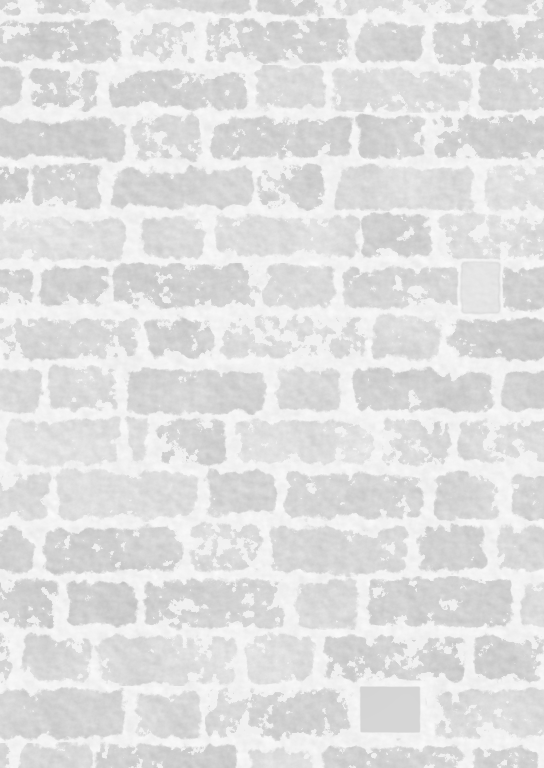
This texture is drawn by a WebGL 1 fragment shader. Its source:

```glsl
precision highp float;
// Whitewashed brick wall: alternating long and short worn bricks in pale mortar.
uniform vec2 u_resolution;

// Lengths are fractions of the canvas height, measured from the top left.
const float FIRST_ROW = 0.0547;    // centre of the first whole course
const float ROW_PITCH = 0.0616;    // course spacing at the first row
const float ROW_GROWTH = 0.00044;  // courses get taller downwards
const float BRICK_FILL = 0.405;    // half height of a brick per course
const float PERIOD = 0.2943;       // one long plus one short brick
const float SHORT_HALF = 0.0425;
const float JOINT_HALF = 0.007;
const float CORNER = 0.009;
const float SIZE_JITTER = 0.005;
const float EDGE_WEAR = 0.017;
const float SPLIT_ROW = 8.0;       // course holding a narrow cut brick
const float SPLIT_X = 0.161;
const vec2 TILE_POS = vec2(0.508, 0.924);
const vec2 TILE_HALF = vec2(0.039, 0.030);
const vec2 INFILL_POS = vec2(0.626, 0.375);
const vec2 INFILL_HALF = vec2(0.025, 0.033);
const vec3 MORTAR = vec3(0.953);
const vec3 BRICK_DARK = vec3(0.815);
const vec3 BRICK_LIGHT = vec3(0.880);
const vec3 TILE = vec3(0.835);
const vec3 INFILL = vec3(0.900);

float hash(vec2 p) {
  vec3 q = fract(vec3(p.xyx) * 0.1031);
  q += dot(q, q.yzx + 33.33);
  return fract((q.x + q.y) * q.z);
}

float noise(vec2 p) {
  vec2 i = floor(p), f = fract(p);
  f = f * f * (3.0 - 2.0 * f);
  return mix(mix(hash(i), hash(i + vec2(1.0, 0.0)), f.x),
             mix(hash(i + vec2(0.0, 1.0)), hash(i + 1.0), f.x), f.y);
}

float fbm(vec2 p) {
  float sum = 0.0, amp = 0.5;
  for (int i = 0; i < 5; i++) {
    sum += amp * noise(p);
    p = mat2(1.6, 1.2, -1.2, 1.6) * p + 17.3;
    amp *= 0.5;
  }
  return sum / 0.97;
}

float boxDist(vec2 p, vec2 halfSize, float radius) {
  vec2 q = abs(p) - halfSize + radius;
  return length(max(q, 0.0)) + min(max(q.x, q.y), 0.0) - radius;
}

// Centre of a short brick in each course; the bond slips below the middle.
float rowPhase(float row) {
  float odd = mod(row, 2.0);
  if (row < 8.5) return mix(0.215, 0.083, odd) + 0.00052 * row * row;
  if (row > 11.5) return mix(0.072, 0.217, odd);
  return row < 9.5 ? 0.0195 : (row < 10.5 ? 0.0 : 0.133);
}

void main() {
  float soft = 1.0 / u_resolution.y;
  vec2 p = vec2(gl_FragCoord.x, u_resolution.y - gl_FragCoord.y) * soft;

  // Find the course, with slightly wavy beds
  float y = p.y - FIRST_ROW + 0.004 * (noise(p * vec2(9.0, 14.0)) - 0.5);
  float level = (sqrt(ROW_PITCH * ROW_PITCH + 4.0 * ROW_GROWTH * y) - ROW_PITCH)
              / (2.0 * ROW_GROWTH);
  float row = floor(level + 0.5);
  float pitch = ROW_PITCH + 2.0 * ROW_GROWTH * level;

  // Find the brick within the course
  float u = p.x - rowPhase(row);
  float cell = floor(u / PERIOD + 0.5);
  float x = u - cell * PERIOD;
  float id = 2.0 * cell;
  float halfWidth = SHORT_HALF;
  if (abs(x) > SHORT_HALF + JOINT_HALF) {
    float side = sign(x);
    id += side;
    x -= side * 0.5 * PERIOD;
    halfWidth = 0.5 * PERIOD - SHORT_HALF - 2.0 * JOINT_HALF;
  }
  vec2 key = vec2(id + 41.0, row + 13.0);
  vec2 jitter = vec2(hash(key), hash(key + 7.7)) - 0.5;
  vec2 local = vec2(x, (level - row) * pitch) + jitter * SIZE_JITTER;
  vec2 halfSize = vec2(halfWidth, BRICK_FILL * pitch) + jitter.yx * SIZE_JITTER;
  float d = boxDist(local, halfSize, CORNER);
  if (row == SPLIT_ROW) d = max(d, JOINT_HALF - abs(p.x - SPLIT_X));

  // Ragged edges and flaking whitewash, stronger on some bricks
  float coarse = fbm(p * 52.0);
  float fine = fbm(p * 125.0 + 31.0);
  float patches = noise(p * 17.0 + 5.0) - 0.5;
  d += EDGE_WEAR * (coarse - 0.48) + 0.008 * (fine - 0.5);
  float brick = 1.0 - smoothstep(-0.0012 - soft, 0.0008 + soft, d);
  float limit = mix(0.56, 0.78, hash(key + 3.1));
  float paint = 0.5 * (coarse + fine) + 0.16 * patches;
  paint += 0.07 * smoothstep(-0.012, 0.0, d);
  float flake = smoothstep(limit - 0.025, limit + 0.035, paint);

  // Brick tone with dust and surface relief
  vec2 grain = p * vec2(75.0, 95.0);
  float relief = fbm(grain) - fbm(grain + vec2(0.3, -0.35));
  vec3 face = mix(BRICK_DARK, BRICK_LIGHT, hash(key + 11.9));
  face += 0.07 * (fine - 0.5) + 0.05 * patches + 0.08 * relief;
  face = mix(face, MORTAR, 0.9 * flake);
  vec3 mortar = MORTAR + 0.04 * (fine - 0.5) + 0.05 * relief;
  mortar -= 0.015 * smoothstep(0.55, 0.75, coarse);
  vec3 color = mix(mortar, face, brick);

  // Smooth tile and pale infill, each set in its own mortar
  float tile = boxDist(p - TILE_POS, TILE_HALF, 0.002) + 0.002 * (coarse - 0.5);
  color = mix(color, mortar, 1.0 - smoothstep(0.006, 0.009, tile));
  color = mix(color, TILE + 0.01 * patches, 1.0 - smoothstep(-soft, soft, tile));
  float infill = boxDist(p - INFILL_POS, INFILL_HALF, 0.004) + 0.006 * (coarse - 0.5);
  color = mix(color, mortar, 1.0 - smoothstep(0.003, 0.006, infill));
  color = mix(color, INFILL + 0.06 * relief, 1.0 - smoothstep(-0.001, 0.001 + soft, infill));
  color -= 0.05 * (1.0 - smoothstep(0.0, 0.002 + soft, abs(infill))) * coarse;

  gl_FragColor = vec4(clamp(color, 0.0, 1.0), 1.0);
}
```
